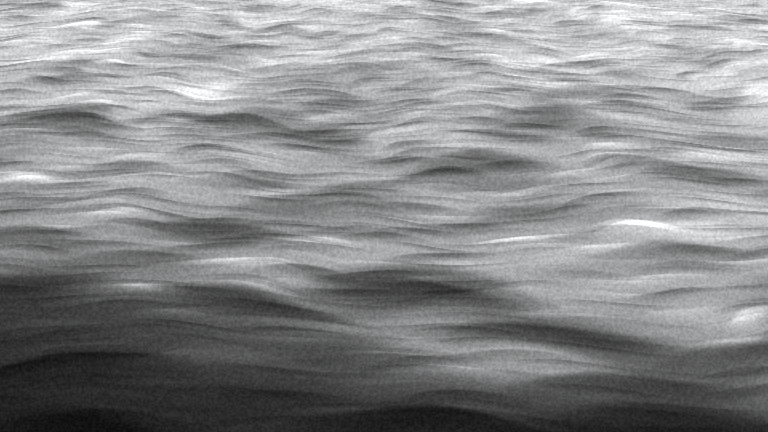
Give the GLSL for this texture, as a Shadertoy shader.

```glsl
// Choppy grey sea in perspective, fading from pale far ripples to a dark near swell.
// Cellular noise scatters arched wave faces, each with a crisp crest and a soft foot;
// several layers of them shade a broad light gradient, finished with fine grain.

const float HORIZON = 1.25;           // height of the vanishing line, canvas heights
const float NEAR_TONE = 0.16;
const float MIDDLE_TONE = 0.64;
const float FAR_TONE = 0.82;
const float NEAR_CONTRAST = 1.15;
const float FAR_CONTRAST = 0.42;
const float SIDE_LIGHT = 0.15;        // how much lighter the near right is
const float CREST_BLUR = 0.07;
const float FACE_DEPTH = 0.70;
const float GRAIN_CELLS = 270.0;      // grains per canvas height
const float GRAIN_AMOUNT = 0.13;
const vec2 SWELL_SCALE = vec2(2.3, 3.6);
const vec2 WAVE_SCALE = vec2(3.1, 8.5);
const vec2 CHOP_SCALE = vec2(5.5, 20.0);
const vec2 RIPPLE_SCALE = vec2(5.0, 44.0);
const vec3 TINT = vec3(0.995, 0.999, 1.006);

vec4 hash4(vec2 p) {
    vec4 h = fract(p.xyxy * vec4(0.1031, 0.1030, 0.0973, 0.1099));
    h += dot(h, h.wzxy + 33.33);
    return fract((h.xxyz + h.yzzw) * h.zywx);
}

// Sum of arched faces, one per cell: positive is shade, negative is glint
float waveFaces(vec2 p, float seed) {
    vec2 cell = floor(p);
    float shade = 0.0;
    for (int j = -1; j <= 1; j++) {
        for (int i = -1; i <= 1; i++) {
            vec2 id = cell + vec2(i, j);
            vec4 rnd = hash4(id + seed);
            vec2 q = p - id - rnd.xy;
            float arch = 0.45 * q.x * q.x + 0.5 * (rnd.w - 0.5) * q.x;
            float below = -q.y - arch;
            float along = 1.0 - smoothstep(0.0, 1.0, abs(q.x));
            float face = smoothstep(-CREST_BLUR, CREST_BLUR, below)
                       * (1.0 - smoothstep(0.05, FACE_DEPTH, below));
            shade += (1.6 * rnd.z - 0.6) * along * face;
        }
    }
    return shade;
}

// Smooth grain between hashed lattice points
float grain(vec2 p) {
    vec2 id = floor(p);
    vec2 f = smoothstep(0.0, 1.0, p - id);
    float low = mix(hash4(id).x, hash4(id + vec2(1, 0)).x, f.x);
    float high = mix(hash4(id + vec2(0, 1)).x, hash4(id + vec2(1, 1)).x, f.x);
    return mix(low, high, f.y) - 0.5;
}

// Canvas to water plane: features shrink evenly toward the horizon
vec2 waterPlane(vec2 uv, float side) {
    float depth = HORIZON - uv.y;
    vec2 p = vec2(side / depth, -log(depth));
    p.x += 0.08 * sin(9.0 * p.y + 1.0) + 0.04 * sin(23.0 * p.y);
    p.y += 0.022 * sin(3.1 * p.x + 4.0 * p.y)
         + 0.010 * sin(7.7 * p.x - 9.0 * p.y + 2.0)
         + 0.004 * sin(17.0 * p.x + 21.0 * p.y);
    return p;
}

void mainImage(out vec4 fragColor, in vec2 fragCoord) {
    vec2 uv = fragCoord / iResolution.y;
    float side = uv.x - 0.5 * iResolution.x / iResolution.y;
    vec2 p = waterPlane(uv, side);

    // Broad light: dark near left, pale far water
    float nearLight = smoothstep(-0.02, 0.42, uv.y + SIDE_LIGHT * side);
    float tone = mix(NEAR_TONE, MIDDLE_TONE, nearLight);
    tone = mix(tone, FAR_TONE, smoothstep(0.45, 1.0, uv.y));

    // Wave layers, long swell fading out with distance
    float swellShare = 1.0 - 0.65 * smoothstep(0.6, 1.0, uv.y);
    float fineShare = mix(0.5, 1.0, smoothstep(0.0, 0.6, uv.y));
    float shade = swellShare * waveFaces(p * SWELL_SCALE, 17.0);
    shade += 0.8 * waveFaces(p * WAVE_SCALE + vec2(0.3, 0.2 * p.x), 53.0);
    shade += 0.65 * fineShare * waveFaces(p * CHOP_SCALE - vec2(0.0, 0.5 * p.x), 91.0);
    shade += 0.40 * fineShare * waveFaces(p * RIPPLE_SCALE + vec2(0.0, p.x), 139.0);
    tone *= exp(-mix(NEAR_CONTRAST, FAR_CONTRAST, uv.y) * (shade - 0.06));

    // Film grain, weaker in the shadows
    tone += GRAIN_AMOUNT * (0.45 + 0.6 * tone) * grain(uv * GRAIN_CELLS);
    fragColor = vec4(clamp(tone * TINT, 0.0, 1.0), 1.0);
}
```
